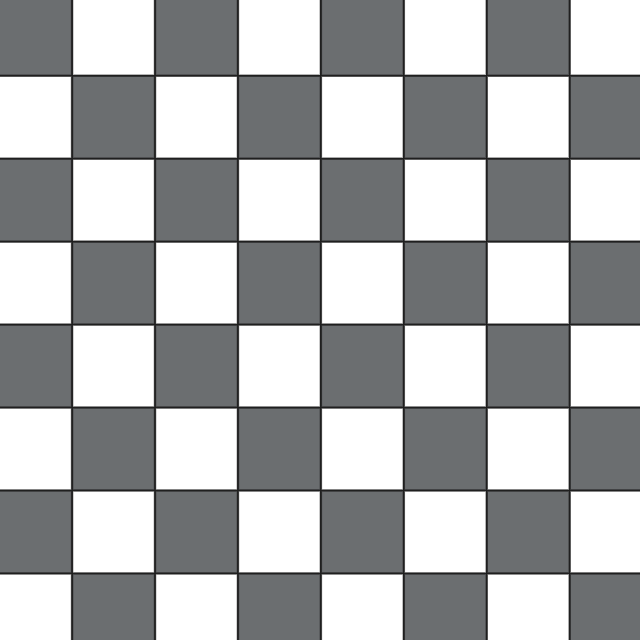
Reproduce this pattern procedurally as a WebGL 1 fragment shader.

```glsl
precision highp float;
// Draws a grey and white checkerboard with thin dark lines between the squares.

uniform vec2 u_resolution;

const float PITCH = 0.1296;                     // side of one square
const vec2 FIRST_CORNER = vec2(0.1126, 0.1040); // lowest, leftmost line crossing
const float LINE_WIDTH = 0.0033;
const float EDGE_SOFTNESS = 1.3;                // line edge blur, in pixels

const vec3 WHITE = vec3(1.0);
const vec3 GREY = vec3(0.42, 0.43, 0.44);
const vec3 LINE_COLOUR = vec3(0.12);

// 0 on even squares, 1 on odd squares
float checker(vec2 cell) {
    return mod(cell.x + cell.y, 2.0);
}

// Distance to the nearest grid line, in canvas units
float gridDistance(vec2 grid) {
    vec2 toLine = abs(fract(grid + 0.5) - 0.5) * PITCH;
    return min(toLine.x, toLine.y);
}

void main() {
    float canvasSize = min(u_resolution.x, u_resolution.y);
    vec2 grid = (gl_FragCoord.xy / canvasSize - FIRST_CORNER) / PITCH;

    // Squares
    vec3 colour = mix(WHITE, GREY, checker(floor(grid)));

    // Dividing lines, which cover the square boundaries
    float blur = EDGE_SOFTNESS / canvasSize;
    float ink = clamp((0.5 * LINE_WIDTH - gridDistance(grid)) / blur + 0.5, 0.0, 1.0);
    colour = mix(colour, LINE_COLOUR, ink);

    gl_FragColor = vec4(colour, 1.0);
}
```
